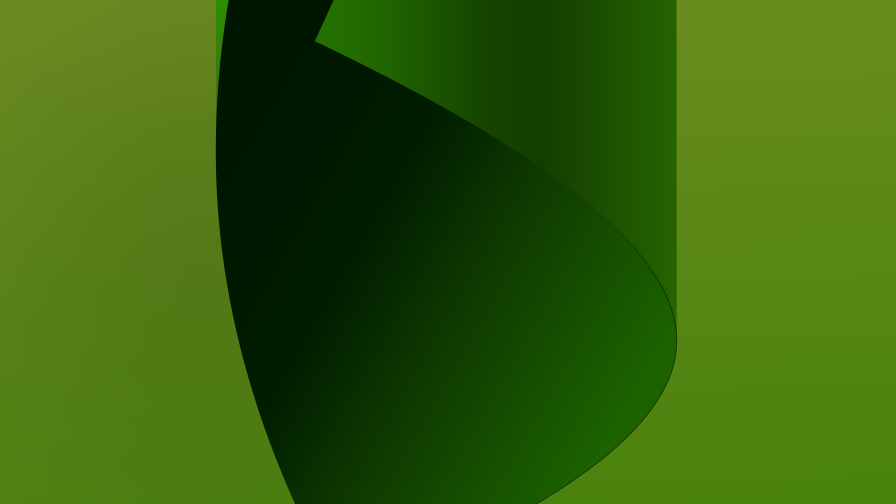
A Shadertoy shader for this background:

```glsl
// A dark green curled ribbon of paper hanging over a soft olive backdrop.

// Ribbon geometry, in units of the canvas height
const float SHEET_LEFT  = 0.4282;
const float SHEET_RIGHT = 1.3426;
const float TIP_Y       = 0.3241;             // height of the rightmost bend
const float BELLY_Y     = 0.699;              // height of the leftmost bend
const vec2  CORNER      = vec2(0.625, 0.919); // inner corner of the fold
const float CORNER_LEAN = 0.457;
const float CURL_BEND   = 2.765;
const float CURL_EASE_ABOVE = 0.605;
const float CURL_EASE_BELOW = 0.13;
const float BELLY_BEND_ABOVE = 0.281;
const float BELLY_BEND_BELOW = 0.322;
const float RIM_WIDTH   = 0.0022;

// Backdrop colours
const vec3 BACK_TOP_LEFT     = vec3(0.43, 0.55, 0.135);
const vec3 BACK_TOP_RIGHT    = vec3(0.41, 0.55, 0.115);
const vec3 BACK_BOTTOM_LEFT  = vec3(0.31, 0.51, 0.07);
const vec3 BACK_BOTTOM_RIGHT = vec3(0.28, 0.51, 0.045);

// Ribbon colours
const vec3 SHEET_LIT    = vec3(0.14, 0.44, 0.0);
const vec3 SHEET_SHADE  = vec3(0.075, 0.245, 0.0);
const vec3 SHEET_EDGE   = vec3(0.15, 0.39, 0.0);
const vec3 SLIVER_TOP   = vec3(0.16, 0.56, 0.01);
const vec3 SLIVER_BASE  = vec3(0.27, 0.43, 0.07);
const vec3 CURL_DEEP    = vec3(0.0, 0.085, 0.0);
const vec3 CURL_DARK    = vec3(0.0, 0.115, 0.0);
const vec3 CURL_MIDDLE  = vec3(0.055, 0.22, 0.0);
const vec3 CURL_LIT     = vec3(0.11, 0.39, 0.0);
const vec3 RIM_COLOR    = vec3(0.02, 0.16, 0.0);

// Linear ramp from 0 to 1
float ramp(float a, float b, float x) {
    return clamp((x - a) / (b - a), 0.0, 1.0);
}

// Signed distance in pixels to the zero line of a field
float pixelDistance(float field) {
    return field / max(length(vec2(dFdx(field), dFdy(field))), 1e-6);
}

// Antialiased mask of the positive side of a field
float cover(float field) {
    return clamp(0.5 + pixelDistance(field), 0.0, 1.0);
}

float curlLeft(float y) {
    float d = y - BELLY_Y;
    return SHEET_LEFT + d * d * (d > 0.0 ? BELLY_BEND_ABOVE : BELLY_BEND_BELOW);
}

float curlRight(float y) {
    float d = abs(y - TIP_Y);
    float ease = y > TIP_Y ? CURL_EASE_ABOVE : CURL_EASE_BELOW;
    return SHEET_RIGHT - CURL_BEND * d * d / (1.0 + ease * d);
}

vec3 backdrop(vec2 uv, vec2 p) {
    vec3 color = mix(mix(BACK_BOTTOM_LEFT, BACK_BOTTOM_RIGHT, uv.x),
                     mix(BACK_TOP_LEFT, BACK_TOP_RIGHT, uv.x), uv.y);
    vec2 shade = (p - vec2(0.4, 0.5)) / vec2(0.38, 0.5);
    return color * (1.0 - 0.1 * exp(-dot(shade, shade)));
}

vec3 sheetColor(vec2 p) {
    vec3 color = mix(SHEET_LIT, SHEET_SHADE, smoothstep(CORNER.x, 1.065, p.x));
    color = mix(color, SHEET_EDGE, ramp(1.08, SHEET_RIGHT, p.x));
    vec3 sliver = mix(SLIVER_BASE, SLIVER_TOP, ramp(0.78, 1.0, p.y));
    return p.x < 0.52 ? sliver : color;
}

vec3 curlColor(vec2 p) {
    float t = dot(vec2(p.x, 1.0 - p.y), vec2(0.87, 0.5));
    vec3 color = mix(CURL_DEEP, CURL_DARK, ramp(0.55, 0.86, t));
    color = mix(color, CURL_MIDDLE, ramp(0.86, 1.09, t));
    return mix(color, CURL_LIT, ramp(1.09, 1.5, t));
}

void mainImage(out vec4 fragColor, in vec2 fragCoord) {
    vec2 p = fragCoord / iResolution.y;
    vec3 color = backdrop(fragCoord / iResolution.xy, p);

    // Flat sheet behind the curl
    float sheetBase = p.x < 0.8 ? BELLY_Y : TIP_Y;
    float sheet = cover(p.x - SHEET_LEFT) * cover(SHEET_RIGHT - p.x);
    color = mix(color, sheetColor(p), sheet * step(sheetBase, p.y));

    // Front of the curl, bounded by its belly, bend and folded corner
    float bend = curlRight(p.y) - p.x;
    float fold = CORNER.x + CORNER_LEAN * (p.y - CORNER.y) - p.x;
    float belly = cover(p.x - curlLeft(p.y));
    color = mix(color, curlColor(p), belly * max(cover(bend), cover(fold)));

    // Thin dark rim around the bend
    float rimDistance = abs(pixelDistance(bend)) / iResolution.y;
    float rim = 1.0 - smoothstep(0.0, RIM_WIDTH, rimDistance);
    rim *= 1.0 - smoothstep(0.4, 0.66, p.y);
    color = mix(color, RIM_COLOR, 0.7 * rim);

    fragColor = vec4(color, 1.0);
}
```
